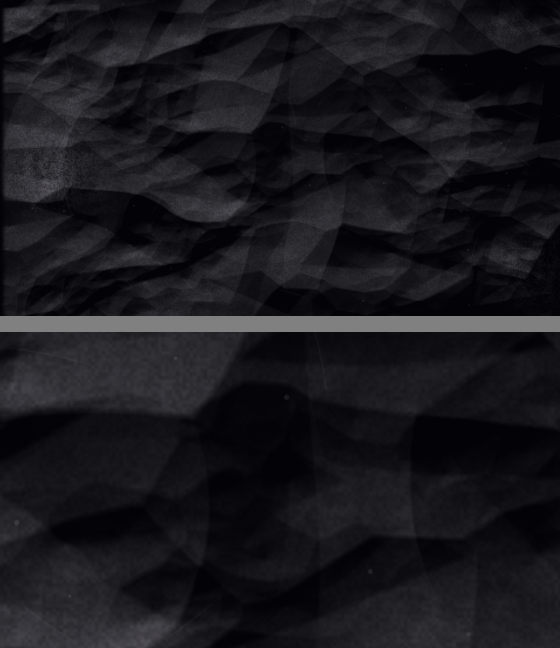
Top: the whole. Bottom: its middle third, enlarged.
Reproduce this texture procedurally as a WebGL 2 fragment shader.

```glsl
#version 300 es
precision highp float;
// Crumpled black paper under a dim light from the upper left.
// Four layers of cellular folds form a height field, shaded by its slope,
// then darkened at the rim and worn with grain, scuffs, specks and scratches.

uniform vec2 u_resolution;
out vec4 outColor;

vec2 hash2(vec2 p) {
  vec3 q = fract(vec3(p.xyx) * vec3(0.1031, 0.1030, 0.0973));
  q += dot(q, q.yzx + 33.33);
  return fract((q.xx + q.yz) * q.zy);
}

mat2 rotate(float a) {
  return mat2(cos(a), sin(a), -sin(a), cos(a));
}

// Lowest of many pinched dents, each a cone creased along a random line.
float dentHeight(vec2 p) {
  vec2 cell = floor(p);
  float height = 9.0;
  for (int y = -2; y <= 2; y++) {
    for (int x = -2; x <= 2; x++) {
      vec2 id = cell + vec2(x, y);
      vec2 q = p - id - 0.1 - 0.8 * hash2(id);
      float angle = 6.2832 * hash2(id + 71.0).x;
      vec2 axis = vec2(cos(angle), sin(angle));
      float crease = 0.45 * abs(dot(q, axis));
      float tilt = 0.25 * dot(q, vec2(-axis.y, axis.x));
      height = min(height, 0.7 * length(q) + crease + tilt);
    }
  }
  return height;
}

// Slope towards the light; dents are wider than tall, the step softens creases.
float litSlope(vec2 p, vec2 light, float turn, float scale, float soft) {
  mat2 m = rotate(turn) * mat2(0.85, 0.0, 0.0, 1.15);
  vec2 q = m * p * scale + turn * 13.7;
  vec2 d = m * light * soft;
  return (dentHeight(q - d) - dentHeight(q + d)) / (2.0 * soft);
}

float grainNoise(vec2 p) {
  vec2 i = floor(p), f = fract(p);
  f = f * f * (3.0 - 2.0 * f);
  vec2 e = vec2(1.0, 0.0);
  return mix(mix(hash2(i).x, hash2(i + e).x, f.x),
             mix(hash2(i + e.yx).x, hash2(i + e.xx).x, f.x), f.y) - 0.5;
}

float waves(vec2 p) {
  return (sin(p.x * 3.1 + 1.7 * sin(p.y * 2.3)) +
          sin(p.y * 4.3 - p.x * 2.1 + 1.4 * sin(p.x * 3.7 + 2.0))) * 0.5;
}

float blob(vec2 p, vec2 center, vec2 size) {
  vec2 q = (p - center) / size;
  return exp(-dot(q, q));
}

void main() {
  vec2 uv = gl_FragCoord.xy / u_resolution;
  vec2 p = gl_FragCoord.xy / u_resolution.y;
  float pixel = 1.0 / u_resolution.y;
  float right = u_resolution.x / u_resolution.y;

  // Folds, from broad facets to small wrinkles
  vec2 light = normalize(vec2(-0.4, 0.92));
  vec2 bent = p + 0.012 * vec2(sin(p.y * 11.0 + 2.0 * sin(p.x * 7.0)),
                               sin(p.x * 10.0 + 2.0 * sin(p.y * 8.0)));
  float slope = litSlope(bent, light, 0.7, 2.6, 0.012);
  slope += 0.55 * litSlope(bent, light, 1.9, 5.2, 0.02);
  float wrinkled = smoothstep(-0.6, 0.8, waves(p * 2.0 + 4.0));
  slope += (0.12 + 0.36 * wrinkled) * litSlope(bent, light, 3.1, 10.5, 0.035);
  slope += 0.22 * wrinkled * litSlope(bent, light, 4.4, 22.0, 0.07);
  float tone = 0.083 + 0.073 * slope + 0.02 * waves(p * 1.3);

  // Broad light on the left, shade along the rim
  tone += 0.022 * blob(p, vec2(0.5, 0.5), vec2(0.6, 0.4));
  tone -= 0.085 * smoothstep(0.74, 1.0, uv.x + 0.04 * waves(p * 2.0));
  tone -= 0.06 * smoothstep(0.2, 0.0, uv.y + 0.03 * waves(p * 3.0));
  tone -= 0.03 * smoothstep(0.88, 1.0, uv.y);
  tone *= smoothstep(0.0, 0.012, uv.x);
  tone = 0.5 * (tone + sqrt(tone * tone + 0.0002)) - 0.003;

  // Paper grain and chalky scuffs
  float grain = grainNoise(p * 270.0) + 0.5 * grainNoise(rotate(0.6) * p * 130.0);
  float mottle = grainNoise(p * 34.0) + 0.7 * grainNoise(rotate(1.1) * p * 70.0);
  tone += grain * (0.005 + 0.24 * tone) + 0.1 * mottle * tone;
  float scuff = blob(p, vec2(0.17, 0.46), vec2(0.13, 0.1))
              + 0.5 * blob(p, vec2(right - 0.16, 0.92), vec2(0.1, 0.05))
              + 0.45 * blob(p, vec2(right - 0.06, 0.14), vec2(0.12, 0.14));
  tone += scuff * max(0.0, 0.05 + 0.07 * mottle + 0.09 * grain);

  // Sparse specks
  vec2 dotId = floor(p * 16.0);
  vec2 r = hash2(dotId + 17.0);
  vec2 q = (fract(p * 16.0) - 0.2 - 0.6 * hash2(dotId + 5.0)) / 16.0;
  float size = 0.001 + 0.002 * r.y;
  tone += 0.08 * step(r.x, 0.16) * smoothstep(size + pixel, size - pixel, length(q));

  // Faint scratches
  vec2 lineId = floor(p * 7.0);
  r = hash2(lineId + 43.0);
  q = rotate(6.2832 * r.y) * (fract(p * 7.0) - 0.5) / 7.0;
  q.y += q.x * q.x;
  float reach = smoothstep(0.06, 0.02, abs(q.x));
  tone += 0.028 * step(r.x, 0.35) * reach * smoothstep(0.0008 + pixel, 0.0, abs(q.y));

  tone = max(tone, 0.0);
  outColor = vec4(vec3(0.008, 0.008, 0.026) + tone * vec3(1.0, 0.98, 1.0), 1.0);
}
```
